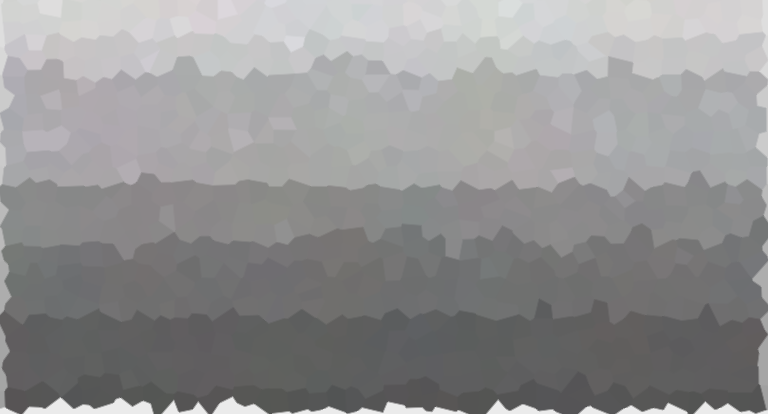
This background is drawn by a Shadertoy shader. Its source:

```glsl
// Misty grey ridges seen through a mosaic of irregular flat cells.
// Each Voronoi cell takes one tone from the ridge layer under its site,
// plus a faint tint; pale cells fray the bottom and side borders.

#define COLUMNS 40.0
#define ROWS 22.0
#define MARGIN 0.012
#define JITTER 0.84
#define RIDGE_WAVE 0.012
#define CELL_TINT 0.022
#define CLOUD_TINT 0.024
#define PALE_LIFT 0.035
#define BORDER_TONE 0.92

const int LAYERS = 8;
const float ridgeHeight[LAYERS] = float[](0.905, 0.825, 0.625, 0.557, 0.420, 0.355, 0.243, 0.060);
const float ridgeTone[LAYERS]   = float[](0.775, 0.672, 0.652, 0.538, 0.460, 0.438, 0.372, 0.335);

// Broad crests and dips: x as a share of width, layer, height, half width
const int CRESTS = 8;
const vec4 crest[CRESTS] = vec4[](
    vec4(0.443, 1.0,  0.045, 0.025), vec4(0.628, 1.0,  0.045, 0.018),
    vec4(0.803, 1.0,  0.035, 0.016), vec4(0.160, 4.0, -0.020, 0.025),
    vec4(0.520, 4.0,  0.022, 0.030), vec4(0.585, 4.0, -0.030, 0.022),
    vec4(0.735, 4.0, -0.038, 0.035), vec4(0.985, 4.0,  0.025, 0.020));

vec3 hash3(vec2 p) {
    vec3 q = fract(vec3(p.xyx) * vec3(0.1031, 0.1030, 0.0973));
    q += dot(q, q.yxz + 33.33);
    return fract((q.xxy + q.yzz) * q.zyx);
}

vec3 noise3(vec2 p) {
    vec2 i = floor(p), f = fract(p);
    f = f * f * (3.0 - 2.0 * f);
    return mix(mix(hash3(i), hash3(i + vec2(1, 0)), f.x),
               mix(hash3(i + vec2(0, 1)), hash3(i + vec2(1, 1)), f.x), f.y);
}

// Height of one ridge line at x (share of width)
float ridgeLine(int layer, float x) {
    float k = float(layer);
    float h = ridgeHeight[layer] + RIDGE_WAVE * (2.0 * noise3(vec2(x * 17.0, k * 7.0 + 40.0)).x - 1.0);
    for (int i = 0; i < CRESTS; i++) {
        float d = (x - crest[i].x) / crest[i].w;
        if (crest[i].y == k) h += crest[i].z * exp(-d * d);
    }
    return h;
}

// Flat colour of a cell, from its grid index and site
vec3 cellColor(vec2 id, vec2 site, float aspect) {
    float tone = 0.825;
    for (int i = 0; i < LAYERS; i++)
        if (site.y < ridgeLine(i, site.x / aspect)) tone = ridgeTone[i];

    // Cells outside the frame fade to the paper tone
    if (id.y < 0.0) return vec3(BORDER_TONE);
    if (id.x < 0.0 || id.x >= COLUMNS) return vec3(mix(tone, BORDER_TONE, 0.5));

    vec3 random = hash3(id + 71.0);
    vec3 tint = CELL_TINT * (mix(vec3(random.x), random, 0.4) - 0.5);
    tint += CLOUD_TINT * (noise3(site * 6.0 + 12.0) - 0.5);
    float pale = PALE_LIFT * smoothstep(0.86, 1.0, random.z) * smoothstep(0.1, 0.6, site.y);
    return vec3(tone + pale) + tint * mix(0.65, 1.3, site.y);
}

void mainImage(out vec4 fragColor, in vec2 fragCoord) {
    float aspect = iResolution.x / iResolution.y;
    vec2 p = fragCoord / iResolution.y;
    vec2 cellSize = vec2((aspect - 2.0 * MARGIN) / COLUMNS, (1.0 - MARGIN) / ROWS);
    vec2 home = floor((p - MARGIN) / cellSize);

    // Find the two nearest sites
    float near1 = 1e3, near2 = 1e3;
    vec2 id1 = home, id2 = home, site1 = p, site2 = p;
    for (int y = -2; y <= 2; y++)
    for (int x = -2; x <= 2; x++) {
        vec2 id = home + vec2(x, y);
        vec2 site = MARGIN + cellSize * (id + 0.5 + JITTER * (hash3(id + 9.0).xy - 0.5));
        float d = dot(p - site, p - site);
        if (d < near1) {
            near2 = near1; id2 = id1; site2 = site1;
            near1 = d; id1 = id; site1 = site;
        } else if (d < near2) {
            near2 = d; id2 = id; site2 = site;
        }
    }

    // Blend across the shared edge for a smooth outline
    float edge = (near2 - near1) / (2.0 * max(length(site2 - site1), 1e-4));
    float blend = 0.5 - 0.5 * smoothstep(0.0, 1.0 / iResolution.y, edge);
    vec3 color = mix(cellColor(id1, site1, aspect), cellColor(id2, site2, aspect), blend);
    fragColor = vec4(color, 1.0);
}
```
